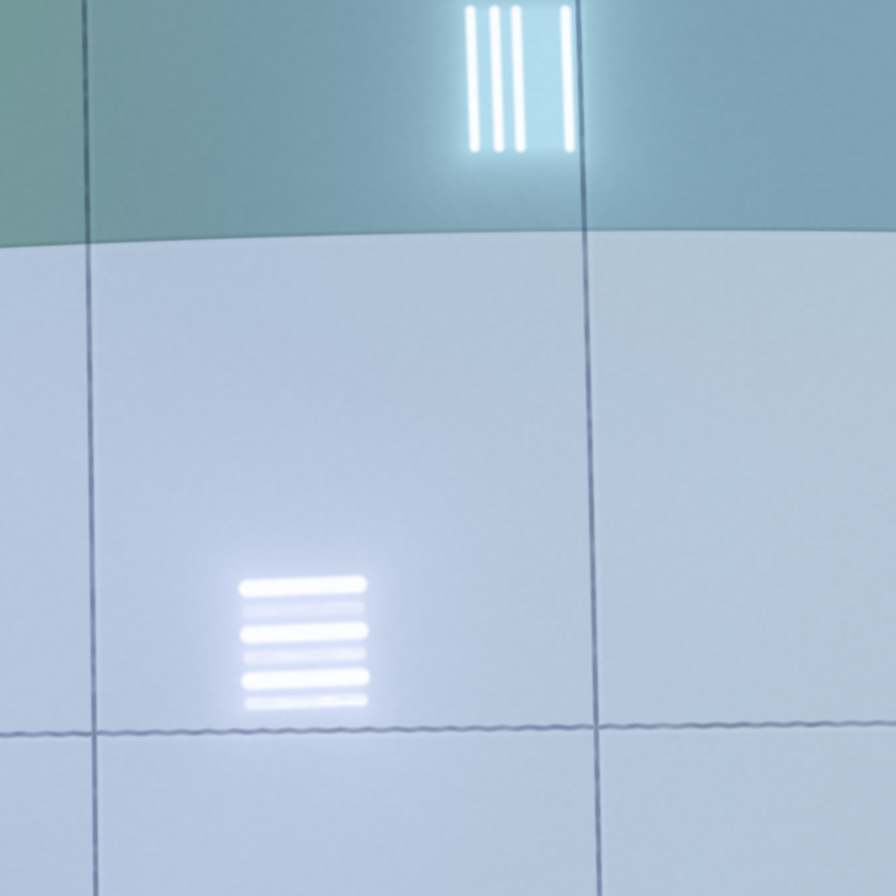
This pattern is drawn by a Shadertoy shader. Its source:

```glsl
// Glossy wall panels under a teal band, split by thin, slightly leaning joints.
// Two groups of lamp bars are reflected in the gloss: upright ones in the band
// and stacked ones below. Bars are capsule distances with soft halos.

const vec3 WALL_LEFT   = vec3(0.705, 0.770, 0.865);
const vec3 WALL_RIGHT  = vec3(0.706, 0.775, 0.848);
const vec3 BAND_LEFT   = vec3(0.455, 0.590, 0.635);
const vec3 BAND_RIGHT  = vec3(0.490, 0.635, 0.715);
const vec3 JOINT_TINT  = vec3(0.66, 0.68, 0.75);
const vec3 HALO_COOL   = vec3(0.74, 0.91, 0.98);
const vec3 HALO_VIOLET = vec3(0.87, 0.90, 1.00);
const vec3 LAMP        = vec3(0.985, 0.99, 1.0);

const float JOINT_HALF  = 0.0027;
const float JOINT_FIRST = 0.107;   // foot of the first upright joint
const float JOINT_STEP  = 0.562;
const float LEVEL_JOINT = 0.180;
const vec4  UPRIGHT_X   = vec4(0.528, 0.555, 0.579, 0.634);
const vec2  UPRIGHT_Y   = vec2(0.836, 0.988);
const vec2  STACK_X     = vec2(0.276, 0.400);
const float STACK_TOP   = 0.345;
const float STACK_STEP  = 0.0258;

float hash(vec2 p) {
    vec3 q = fract(vec3(p.xyx) * 0.1031);
    q += dot(q, q.yzx + 33.33);
    return fract((q.x + q.y) * q.z);
}

float noise(vec2 p) {
    vec2 i = floor(p), f = fract(p);
    f = f * f * (3.0 - 2.0 * f);
    return mix(mix(hash(i), hash(i + vec2(1, 0)), f.x),
               mix(hash(i + vec2(0, 1)), hash(i + vec2(1, 1)), f.x), f.y);
}

float segmentDist(vec2 p, vec2 a, vec2 b) {
    vec2 d = b - a;
    return length(p - a - d * clamp(dot(p - a, d) / dot(d, d), 0.0, 1.0));
}

float boxDist(vec2 p, vec2 center, vec2 halfSize) {
    return length(max(abs(p - center) - halfSize, 0.0));
}

// Soft coverage of a stroke of the given half width
float stroke(float d, float halfWidth, float soft) {
    return 1.0 - smoothstep(halfWidth - soft, halfWidth + soft, abs(d));
}

void mainImage(out vec4 fragColor, in vec2 fragCoord) {
    vec2 uv = fragCoord / iResolution.xy;
    float soft = max(0.0018, 0.75 / iResolution.y);

    // Wall, with a faint cool lift toward the middle and slow mottling
    float mottle = noise(uv * 5.0) - 0.5;
    vec3 wall = mix(WALL_LEFT, WALL_RIGHT, smoothstep(0.1, 0.95, uv.x));
    wall -= vec3(0.012, 0.006, 0.016) * smoothstep(0.45, 0.75, uv.y);

    // Teal band above a gently bowed edge
    float edge = uv.y - (0.723 + 0.050 * uv.x - 0.032 * uv.x * uv.x);
    vec3 band = mix(BAND_LEFT, BAND_RIGHT, smoothstep(0.0, 0.9, uv.x));
    band += vec3(0.0, 0.01, -0.03) * smoothstep(0.25, 0.0, uv.x) * uv.y;
    float inBand = smoothstep(-soft, soft, edge);
    vec3 color = mix(wall, band, inBand) + 0.012 * mottle;
    color *= 1.0 - 0.10 * stroke(edge - 0.002, 0.002, 0.003);
    color += 0.015 * stroke(edge + 0.006, 0.001, 0.005);

    // Halos around both lamp groups
    float topDist = boxDist(uv, vec2(0.582, 0.912), vec2(0.055, 0.075));
    float topHalo = 0.62 * exp(-topDist * 32.0) + 0.22 * exp(-topDist * 9.0);
    color = mix(color, HALO_COOL, topHalo * inBand);
    float lowDist = boxDist(uv, vec2(0.338, 0.280), vec2(0.062, 0.066));
    float lowHalo = 0.55 * exp(-lowDist * 42.0) + 0.30 * exp(-lowDist * 10.0);
    color = mix(color, HALO_VIOLET, lowHalo * (1.0 - inBand));

    // Upright lamp bars, leaning a little
    float lamps = 0.0;
    for (int i = 0; i < 4; i++) {
        float x = UPRIGHT_X[i];
        float d = segmentDist(uv, vec2(x + 0.002, UPRIGHT_Y.x),
                                  vec2(x - 0.003, UPRIGHT_Y.y));
        lamps = max(lamps, stroke(d, 0.0055, 0.0035));
    }

    // Stacked lamp bars: strong ones alternate with streaky weak ones
    for (int i = 0; i < 6; i++) {
        float k = float(i);
        bool weak = i % 2 == 1;
        float y = STACK_TOP - k * STACK_STEP;
        float shift = 0.0008 * k;
        float d = segmentDist(uv, vec2(STACK_X.x + shift, y - 0.002),
                                  vec2(STACK_X.y + shift, y + 0.003));
        float streak = noise(uv * vec2(60.0, 190.0) + k * 7.0);
        float power = weak ? (0.28 + 0.11 * k) * (0.6 + 0.6 * streak) : 1.0;
        lamps = max(lamps, power * stroke(d, weak ? 0.0065 : 0.0095, 0.004));
    }
    color = mix(color, LAMP, clamp(lamps, 0.0, 1.0));

    // Upright joints, worn along their length, with a pale lip
    float wear = 0.72 + 0.45 * noise(uv * 95.0);
    float joints = 0.0, lips = 0.0;
    for (int i = 0; i < 2; i++) {
        float k = float(i);
        float lean = (0.013 + 0.011 * k) * uv.y;
        float bow = 0.003 * (1.0 + k) * uv.y * (1.0 - uv.y);
        float d = uv.x - (JOINT_FIRST + JOINT_STEP * k - lean + bow);
        joints = max(joints, stroke(d, JOINT_HALF, 0.0022));
        lips = max(lips, stroke(d - 0.0065, 0.002, 0.003));
    }

    // Level joint with a slanted, rope-like grain
    float level = uv.y - (LEVEL_JOINT + 0.013 * uv.x);
    float rope = 0.0007 * sin(uv.x * 210.0);
    joints = max(joints, 0.85 * stroke(level + rope, JOINT_HALF, 0.0025));
    lips = max(lips, stroke(level + 0.0065, 0.002, 0.003));
    color += 0.022 * lips * (1.0 - joints);
    color = mix(color, color * JOINT_TINT, clamp(joints * wear, 0.0, 1.0));

    // Fine surface grain
    color += 0.010 * (noise(uv * 170.0) - 0.5);
    fragColor = vec4(clamp(color, 0.0, 1.0), 1.0);
}
```
